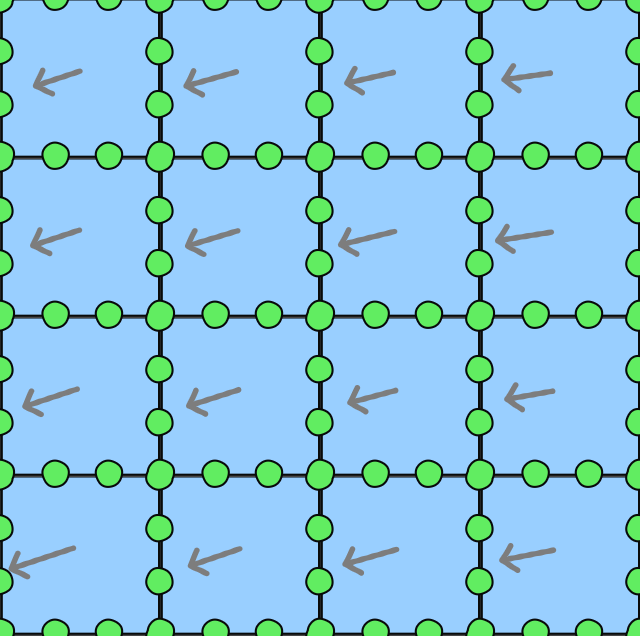
Write a Shadertoy shader that draws this pattern.

```glsl
// Each cell measures 192 by 191 units, with y pointing down
const vec2 CELL = vec2(192.0, 191.0);

vec2 wrapped(vec2 d) {
    return d - CELL * round(d / CELL);
}

float segment(vec2 p, vec2 a, vec2 b) {
    vec2 ab = b - a;
    return length(p - a - ab * clamp(dot(p - a, ab) / dot(ab, ab), 0.0, 1.0));
}

// Slightly lopsided hand-drawn disc
float bead(vec2 p, vec2 centre, float phase) {
    vec2 d = wrapped(p - centre);
    float angle = atan(d.y, d.x + 1e-4);
    return length(d) - 17.0 - 0.3 * sin(3.0 * angle + phase) - 0.2 * sin(5.0 * angle - phase);
}

// Two bead chains that overlap at the lattice nodes
float beads(vec2 p) {
    float d = min(bead(p, vec2(-0.8, -0.4), 0.5), bead(p, vec2(1.0, -5.0), 2.0));
    for (int k = 1; k < 3; k++) {
        float step3 = float(k);
        d = min(d, bead(p, vec2(-0.8, -2.2 + 63.7 * step3), 1.0));
        d = min(d, bead(p, vec2(2.7 + 64.0 * step3, -4.0), 2.6));
    }
    return d;
}

// Arrow whose length, tilt and start drift across columns and rows
float arrow(vec2 p, vec2 id) {
    float c = id.x, r = id.y;
    bool first = c < 0.5;
    float span = 64.0 - 1.3 * c + (first ? 2.5 * r * r - 8.0
               : 5.0 * step(1.5, c) * sin(2.6 * r - 0.9));
    float tilt = 0.32 - 0.017 * c * c + 0.018 * (r - 1.5) * min(c, 1.0);
    vec2 tail = vec2(first ? 96.0 - 0.9 * r * r : 95.5 - 3.7 * c + 1.3 * r, 85.5 + 0.8 * c);
    vec2 along = vec2(cos(tilt), -sin(tilt));
    vec2 across = vec2(-along.y, along.x);
    vec2 tip = tail - along * span;
    float d = segment(p, tip, tail);
    d = min(d, segment(p, tip, tip + 13.6 * along - 15.0 * across));
    d = min(d, segment(p, tip, tip + 15.8 * along + 15.3 * across));
    return d - 3.3 - 0.2 * sin(p.x * 0.5 + c + 2.0 * r);
}

void mainImage(out vec4 fragColor, in vec2 fragCoord) {
    vec2 uv = fragCoord / iResolution.xy;
    vec2 grid = 4.0 * vec2(uv.x, 1.0 - uv.y);
    vec2 id = mod(floor(grid), 4.0);
    vec2 p = fract(grid) * CELL;
    float pixel = 4.0 * CELL.x / iResolution.x;
    #define COVER(d) clamp(0.5 - (d) / pixel, 0.0, 1.0)

    vec3 ink = vec3(0.03, 0.04, 0.04);
    vec3 color = vec3(0.60, 0.81, 1.00);

    // Lattice lines with a faint grey core
    vec2 offset = wrapped(p - vec2(0.5, -1.7));
    color = mix(color, ink, COVER(abs(offset.y) - 2.3));
    color = mix(color, vec3(0.36), COVER(abs(offset.y - 0.8) - 0.6));
    color = mix(color, ink, COVER(abs(offset.x) - 2.9));
    color = mix(color, vec3(0.25), 0.6 * COVER(abs(offset.x) - 0.5));

    // Outlined beads
    float d = beads(p);
    color = mix(color, ink, COVER(d));
    color = mix(color, vec3(0.38, 0.93, 0.38), COVER(d + 2.5));

    color = mix(color, vec3(0.49), COVER(arrow(p, id)));
    fragColor = vec4(color, 1.0);
}
```
